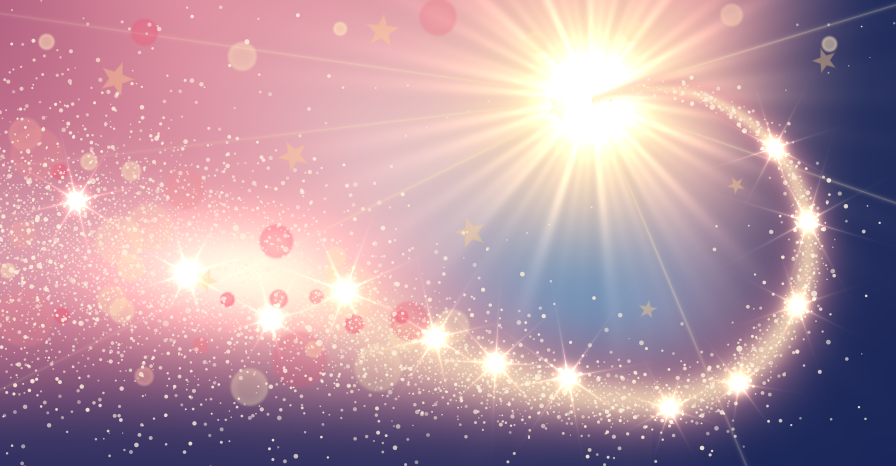
This background is drawn by a Shadertoy shader. Its source:

```glsl
const vec3 NAVY  = vec3(0.08, 0.13, 0.34);
const vec3 BLUE  = vec3(0.34, 0.51, 0.71);
const vec3 MAUVE = vec3(0.66, 0.34, 0.48);
const vec3 ROSE  = vec3(0.86, 0.53, 0.61);
const vec3 BLUSH = vec3(0.90, 0.76, 0.79);
const vec3 CREAM = vec3(1.00, 0.91, 0.74);
const vec3 GOLD  = vec3(1.00, 0.82, 0.56);
const vec3 CORAL = vec3(0.93, 0.36, 0.48);
const vec2 SUN = vec2(1.27, 0.79);
const vec2 LOOP_CENTER = vec2(1.40, 0.475);
const float LOOP_RADIUS = 0.335;
const float PI = 3.14159265;
const int DISCS = 42;
const int SPARKLES = 12;
const int STARS = 9;
const float STREAK_ANGLES[6] = float[6](3.00, 3.26, 3.60, 5.11, 5.95, 6.58);

vec2 hash2(vec2 q) {
    return fract(sin(vec2(dot(q, vec2(127.1, 311.7)), dot(q, vec2(269.5, 183.3)))) * 43758.5);
}

mat2 turn(float a) { return mat2(cos(a), sin(a), -sin(a), cos(a)); }

float bell(vec2 q) { return exp(-dot(q, q)); }

// Stream: a widening tail on the left (s < 0) joined to a circular arc (s > 0)
float tailHeight(float x) { return 0.14 + 0.345 * (1.0 - smoothstep(0.1, 1.4, x)); }

float streamWidth(float s) {
    return mix(0.05, 0.014, smoothstep(0.0, 1.05, s)) + 0.15 * (1.0 - smoothstep(-1.3, 0.0, s));
}

vec2 streamPoint(float s) {
    float a = s / LOOP_RADIUS;
    return s < 0.0 ? vec2(LOOP_CENTER.x + s, tailHeight(LOOP_CENTER.x + s))
                   : LOOP_CENTER + LOOP_RADIUS * vec2(sin(a), -cos(a));
}

// x: distance across in stream widths, y: distance along
vec2 streamCoord(vec2 p) {
    vec2 q = p - LOOP_CENTER;
    float s = q.x, d = (p.y - tailHeight(p.x)) * 0.93;
    if (q.x > 0.0 || (p.x > SUN.x && p.y > 0.6)) {
        float a = atan(q.x, -q.y);
        s = LOOP_RADIUS * (a < 0.0 ? a + 2.0 * PI : a);
        d = length(q) - LOOP_RADIUS;
    }
    return vec2(d / streamWidth(s), s);
}

// One speck per cell, kept where the stream is dense
float dust(vec2 p, float cell, float spread, float amount) {
    mat2 m = turn(cell * 90.0);
    vec2 q = m * p, id = floor(q / cell);
    vec2 h = hash2(id), k = hash2(id + 37.0);
    vec2 c = (id + 0.25 + 0.5 * h) * cell;
    float across = streamCoord(transpose(m) * c).x / spread;
    float radius = cell * mix(0.10, 0.24, k.y), aa = 0.7 / iResolution.y;
    float dotMask = 1.0 - smoothstep(radius - aa, radius + aa, length(q - c));
    return dotMask * step(k.x, amount * exp(-across * across)) * mix(0.5, 1.0, h.x);
}

void addDisc(inout vec3 col, vec2 p, vec2 c, float r, vec3 tint, float alpha) {
    float d = length(p - c), soft = 0.003 + 0.05 * r;
    float mask = 1.0 - smoothstep(r - soft, r + soft, d);
    col = mix(col, tint, mask * alpha * mix(0.75, 1.0, smoothstep(0.4 * r, r, d)));
}

float starDistance(vec2 q, float r) {
    float sector = PI / 5.0;
    float a = abs(mod(atan(q.x, q.y) + sector, 2.0 * sector) - sector);
    vec2 f = length(q) * vec2(cos(a), sin(a)) - vec2(r, 0.0);
    vec2 edge = 0.42 * r * vec2(cos(sector), sin(sector)) - vec2(r, 0.0);
    return (f.y * edge.x - f.x * edge.y) / -length(edge);
}

vec3 backdrop(vec2 p) {
    vec3 col = mix(MAUVE, ROSE, smoothstep(0.0, 0.6, p.x + 0.3 * (p.y - 0.5)));
    col = mix(col, BLUSH, 0.95 * bell((p - vec2(0.9, 0.6)) / vec2(0.48, 0.36)));
    col = mix(col, BLUE, 0.95 * bell((p - vec2(1.25, 0.37)) / vec2(0.34, 0.23)));
    col = mix(col, NAVY, smoothstep(1.38, 1.84, p.x + 0.12 * (0.5 - p.y)));
    return mix(col, NAVY, 1.0 - smoothstep(0.03, 0.36, p.y));
}

void addSun(inout vec3 col, vec2 p) {
    vec2 q = p - SUN;
    float r = length(q), a = atan(q.y, q.x);
    float rays = 0.5 + 0.2 * sin(a * 13.0 + 1.0) + 0.17 * sin(a * 29.0) + 0.13 * sin(a * 47.0 + 2.0);
    col = mix(col, CREAM, clamp(0.9 * exp(-r * r / 0.055) + 0.4 * exp(-r * 2.8), 0.0, 1.0));
    col += GOLD * rays * rays * 0.5 * exp(-r * 4.5);
    for (int i = 0; i < 6; i++) {
        vec2 f = turn(-STREAK_ANGLES[i]) * q;
        float beam = exp(-abs(f.y) / 0.0028) * step(0.0, f.x);
        col = mix(col, CREAM, 0.55 * beam * exp(-f.x * 0.8));
    }
    col += vec3(1.0, 0.95, 0.8) * exp(-r * r / 0.007);
}

void mainImage(out vec4 fragColor, in vec2 fragCoord) {
    vec2 p = fragCoord / iResolution.y;
    float aa = 1.0 / iResolution.y;
    vec3 col = backdrop(p);
    addSun(col, p);

    // Stream halo and bright core
    vec2 st = streamCoord(p);
    float tail = 1.0 - smoothstep(-1.3, -0.3, st.y);
    col = mix(col, ROSE, 0.6 * exp(-st.x * st.x / 3.5));
    col = mix(col, mix(CREAM, BLUSH, tail), mix(0.7, 0.45, tail) * exp(-st.x * st.x * 1.6));
    col += GOLD * 0.35 * bell((p - vec2(0.5, 0.42)) / vec2(0.3, 0.12));

    // Soft discs over the tail and along the top edge
    for (int i = 0; i < DISCS; i++) {
        vec2 h = hash2(vec2(i, 3)), k = hash2(vec2(i, 7));
        float x = 1.05 * pow(h.x, 1.3);
        vec2 c = vec2(x, tailHeight(x) - 0.03 + (h.y - 0.5) * (0.62 - 0.4 * x));
        if (i % 5 == 0) c = vec2(0.1 + 0.042 * float(i), 1.0 - 0.14 * h.y);
        vec3 tint = mix(CREAM, CORAL, smoothstep(0.4, 0.9, k.y));
        addDisc(col, p, c, mix(0.014, 0.062, k.x * k.x), tint, mix(0.75, 0.25, k.x));
    }

    // Faint five-pointed stars
    for (int i = 0; i < STARS; i++) {
        vec2 h = hash2(vec2(i, 19));
        vec2 c = vec2(0.25 + 0.19 * float(i), fract(0.83 + 0.382 * float(i)) * 0.7 + 0.25);
        float d = starDistance(turn(h.x) * (p - c), mix(0.015, 0.04, h.y));
        col = mix(col, GOLD, 0.4 * (1.0 - smoothstep(-aa, aa, d)));
    }

    // Glitter from fine to coarse
    float glitter = dust(p, 0.009, 0.75, 0.65) + dust(p, 0.013, 1.1, 0.5)
                  + dust(p, 0.019, 1.5, 0.4) + dust(p, 0.028, 0.8, 0.25) + dust(p, 0.021, 2.3, 0.3);
    col = mix(col, vec3(1.0, 0.95, 0.86), min(glitter, 1.0) * 0.9);

    // Eight-armed sparkles along the stream
    for (int i = 0; i < SPARKLES; i++) {
        vec2 h = hash2(vec2(i, 31));
        float s = mix(-1.25, 0.85, (float(i) + 0.5 * h.x) / float(SPARKLES));
        vec2 q = p - streamPoint(s) - vec2(0.0, (h.y - 0.5) * 1.3 * streamWidth(s));
        float r = length(q), a = mod(atan(q.y, q.x) + h.x, PI / 4.0) - PI / 8.0;
        float arm = exp(-abs(r * sin(a)) / 0.0018) * exp(-r / mix(0.025, 0.045, h.y));
        col += GOLD * (0.8 * arm + 0.8 * exp(-r * r / 0.0005));
    }
    fragColor = vec4(clamp(col, 0.0, 1.0), 1.0);
}
```
